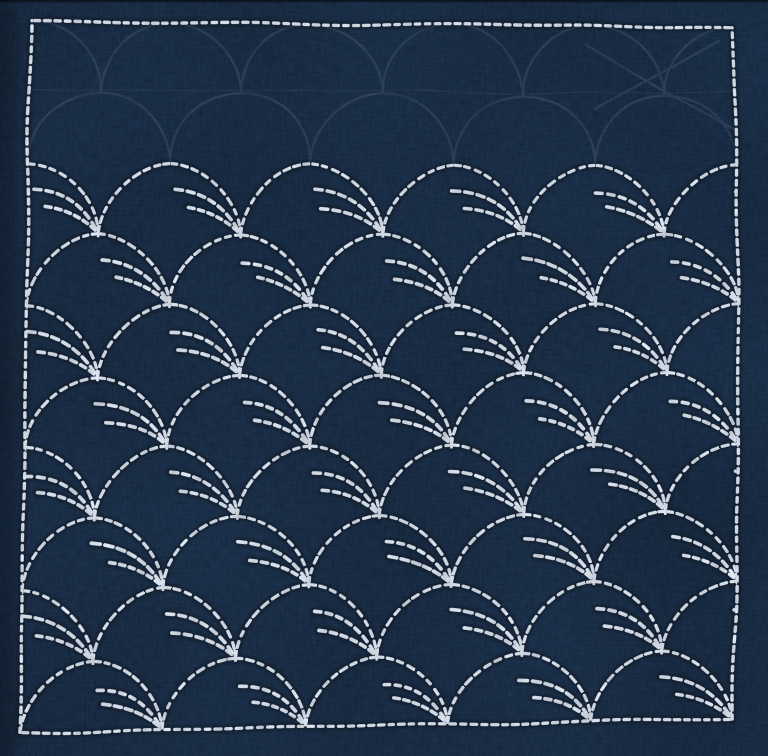
Reproduce this pattern procedurally as a Shadertoy shader.

```glsl
vec2 hash2(vec2 p) {
    vec3 h = fract(p.xyx * vec3(0.1031, 0.103, 0.0973));
    h += dot(h, h.yzx + 33.33);
    return fract((h.xx + h.yz) * h.zy);
}

float gradientNoise(vec2 p) {
    vec2 i = floor(p), f = fract(p), w = f * f * (3.0 - 2.0 * f);
    vec2 e = vec2(0, 1);
    float a = dot(hash2(i) * 2.0 - 1.0, f);
    float b = dot(hash2(i + e.yx) * 2.0 - 1.0, f - e.yx);
    float c = dot(hash2(i + e.xy) * 2.0 - 1.0, f - e.xy);
    float d = dot(hash2(i + e.yy) * 2.0 - 1.0, f - e.yy);
    return mix(mix(a, b, w.x), mix(c, d, w.x), w.y);
}

float segment(vec2 p, vec2 a, vec2 b) {
    vec2 ab = b - a;
    return length(p - a - ab * clamp(dot(p - a, ab) / dot(ab, ab), 0.0, 1.0));
}

// Slightly pointed arch from (0.5, 0) over the top to (-0.5, 0)
vec2 archPoint(float t) {
    vec2 c = vec2(cos(3.14159 * t), sin(3.14159 * t));
    return 0.5 * sign(c) * pow(abs(c), vec2(1.14));
}

vec2 bezier(vec2 a, vec2 b, vec2 c, float t) {
    return mix(mix(a, b, t), mix(b, c, t), t);
}

// Stitched arch with two inner threads gathered at its right foot
float stitchedArch(vec2 p, vec2 id) {
    vec2 polar = pow(vec2(abs(p.x), max(p.y, 0.0)) + 1e-5, vec2(1.0 / 1.14));
    float t = atan(polar.y, polar.x * sign(p.x)) / 3.14159;
    float i = clamp(floor(t * 20.0), 0.0, 19.0);
    vec2 jitter = 0.16 * hash2(id * 31.0 + i);
    float d = segment(p, archPoint((i + 0.1 + jitter.x) / 20.0),
                         archPoint((i + 0.64 + jitter.y) / 20.0)) - 0.0115;

    for (int k = 0; k < 2; k++) {
        float inner = float(k), count = 7.0 - inner;
        vec2 wander = hash2(id * 17.0 + inner * 5.0) - 0.5;
        vec2 start = mix(vec2(0.01, 0.31), vec2(0.09, 0.19), inner) + wander * vec2(0.07, 0.03);
        vec2 bend = vec2(0.33, mix(0.3, 0.16, inner));
        for (float j = 0.0; j < count; j++) {
            vec2 ends = (j + vec2(0.1, 0.66) + 0.1 * wander) / count;
            vec2 a = bezier(start, bend, vec2(0.495, 0.01), ends.x);
            vec2 b = bezier(start, bend, vec2(0.495, 0.01), ends.y);
            d = min(d, segment(p, a, b) - 0.013);
        }
    }
    return min(d, segment(p, vec2(0.495, 0.05), vec2(0.5, -0.015)) - 0.011);
}

// One straight run of stitches
float stitchedLine(float along, float across) {
    float i = floor(along * 14.0);
    float x = (fract(along * 14.0) - 0.5) / 14.0;
    float halfLength = 0.015 + 0.006 * hash2(vec2(i, 3.0)).x;
    return length(vec2(max(abs(x) - halfLength, 0.0), across)) - 0.012;
}

void mainImage(out vec4 fragColor, in vec2 fragCoord) {
    vec2 s = fragCoord / iResolution.x;
    float pixel = 5.4 / iResolution.x;

    // Skewed square of cloth, five arches wide and ten rows high
    float bottom = mix(0.03, 0.0495, s.x), top = mix(0.957, 0.949, s.x);
    float v = (s.y - bottom) / (top - bottom);
    float left = mix(0.026, 0.04, v), right = 0.9545 + 0.024 * v * (1.0 - v);
    vec2 q = 5.0 * vec2((s.x - left) / (right - left), v);
    q += 0.03 * vec2(gradientNoise(q * 1.3), gradientNoise(q * 1.3 + 40.0));

    // Staggered arches: eight stitched rows below two chalked ones
    float thread = 1.0, chalk = 1.0;
    for (int j = 0; j < 2; j++) {
        float row = floor(q.y * 2.0 - 0.5) + float(j);
        if (row < 0.0 || row > 9.0) continue;
        float shift = 0.5 * mod(row, 2.0);
        for (int i = 0; i < 2; i++) {
            float column = floor(q.x - shift + 0.5) + float(i);
            vec2 p = q - vec2(column - 0.5 + shift, row * 0.5);
            if (row < 8.0) thread = min(thread, stitchedArch(p, vec2(column, row) + 7.0));
            else chalk = min(chalk, length(vec2(length(p) - 0.5, min(p.y, 0.0))));
        }
    }
    float box = max(abs(q.x - 2.5), abs(q.y - 2.5)) - 2.5;
    thread = max(thread, box);

    // Border and stray ruled lines
    vec2 side = abs(abs(q - 2.5) - 2.5);
    vec2 outside = max(abs(q - 2.5) - 2.5, 0.0);
    thread = min(thread, stitchedLine(q.x, length(vec2(side.y, outside.x))));
    thread = min(thread, stitchedLine(q.y + 0.02, length(vec2(side.x, outside.y))));
    chalk = min(chalk, segment(q, vec2(3.95, 4.86), vec2(4.98, 4.25)));
    chalk = min(chalk, segment(q, vec2(4.0, 4.4), vec2(4.9, 4.9)));
    chalk = max(min(chalk, abs(q.y - 4.52) + 0.006), box);

    // Woven indigo cloth, darker at the left and top edges
    float weave = gradientNoise(s * vec2(70, 330)) + gradientNoise(s * vec2(330, 70));
    vec3 color = vec3(0.097, 0.172, 0.265) * (1.0 + 0.15 * weave + 0.14 * gradientNoise(s * 5.0));
    color *= mix(0.75, 1.0, smoothstep(0.0, 0.04, s.x));
    color *= mix(0.4, 1.0, smoothstep(0.0, 0.005, iResolution.y / iResolution.x - s.y));

    // Chalk, thread shadow and cotton thread
    float wear = 0.2 + 0.16 * gradientNoise(q * 4.0);
    color = mix(color, vec3(0.5, 0.55, 0.62), wear * (1.0 - smoothstep(0.0, 0.008 + pixel, chalk)));
    color *= 1.0 - 0.25 * (1.0 - smoothstep(0.0, 0.035, thread));
    vec3 cotton = vec3(0.81, 0.84, 0.88) * (1.0 + 0.18 * gradientNoise(q * 11.0));
    color = mix(color, cotton, 1.0 - smoothstep(-0.7 * pixel, 0.7 * pixel, thread));
    fragColor = vec4(color, 1.0);
}
```
